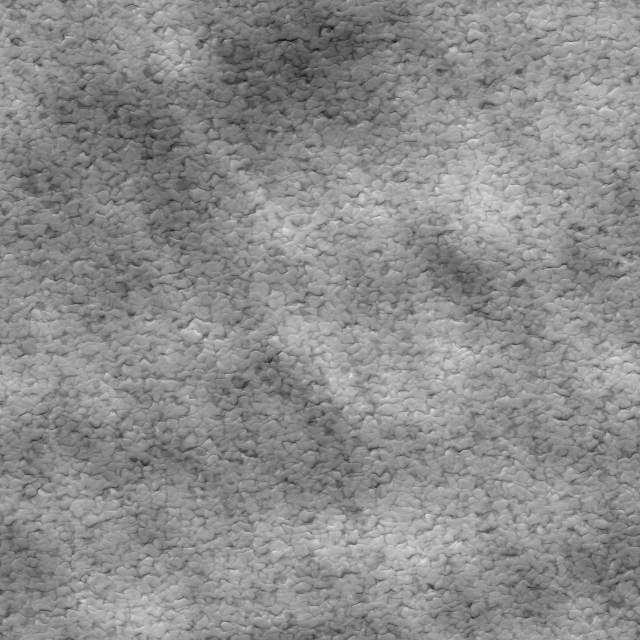
A Shadertoy shader for this texture:

```glsl
#define BASE_TONE 0.578
#define CLOUD_CONTRAST 0.225
#define RELIEF_CONTRAST 0.23
#define PIT_DEPTH 0.10
#define EDGE_SHARPNESS 10.0
#define WARP 1.0
#define FLAT_REPEATS vec2(2.0, 4.0)
#define SLANT_REPEATS vec2(3.0, 4.0)
#define CHIP_REPEATS vec2(60.0, 78.0)
#define FINE_REPEATS vec2(88.0, 108.0)
#define LIGHT_DIR vec2(-0.25, 1.0)

float hash(vec2 p) {
    return fract(sin(dot(p, vec2(127.1, 311.7))) * 43758.5453);
}

// Gradient noise that wraps after a whole number of cells
float cornerSlope(vec2 cell, vec2 offset, vec2 period, float seed) {
    float angle = 6.28318 * hash(mod(cell, period) + seed);
    return dot(vec2(cos(angle), sin(angle)), offset);
}

float noise(vec2 uv, vec2 period, float seed) {
    vec2 p = uv * period;
    vec2 cell = floor(p);
    vec2 f = p - cell;
    vec2 s = f * f * f * (f * (f * 6.0 - 15.0) + 10.0);
    vec2 e = vec2(1.0, 0.0);
    float low = mix(cornerSlope(cell, f, period, seed),
                    cornerSlope(cell + e.xy, f - e.xy, period, seed), s.x);
    float high = mix(cornerSlope(cell + e.yx, f - e.yx, period, seed),
                     cornerSlope(cell + e.xx, f - e.xx, period, seed), s.x);
    return mix(low, high, s.y);
}

float clouds(vec2 uv, vec2 period, float seed) {
    float sum = 0.0;
    float amplitude = 1.0;
    for (int octave = 0; octave < 5; octave++) {
        sum += amplitude * noise(uv, period, seed + float(octave) * 7.3);
        period *= 2.0;
        amplitude *= 0.53;
    }
    return sum;
}

// Ragged chips lit from above: x is the slope shading, y the crevice depth
vec2 chips(vec2 uv, vec2 period, float seed) {
    vec2 p = uv * period;
    vec2 warpPeriod = floor(period * 0.8);
    p += WARP * vec2(noise(uv, warpPeriod, seed + 3.1),
                     noise(uv, warpPeriod, seed + 8.7));
    vec2 cell = floor(p);
    float weightSum = 0.0;
    float shadeSum = 0.0;
    for (int y = -1; y <= 1; y++) {
        for (int x = -1; x <= 1; x++) {
            vec2 neighbor = cell + vec2(x, y);
            vec2 id = mod(neighbor, period) + seed;
            vec2 center = neighbor + vec2(hash(id), hash(id + 41.3));
            float variety = hash(id + 17.9);
            vec2 offset = p - center;
            float weight = exp(-EDGE_SHARPNESS * (dot(offset, offset) + 0.3 * variety));
            float tilt = 0.3 * (hash(id + 29.7) - 0.5);
            shadeSum += weight * (dot(offset, LIGHT_DIR) + tilt);
            weightSum += weight;
        }
    }
    float total = max(weightSum, 1e-9);
    return vec2(shadeSum / total, -log(total) / EDGE_SHARPNESS);
}

void mainImage(out vec4 fragColor, in vec2 fragCoord) {
    vec2 uv = fragCoord / iResolution.xy;

    // Broad patches: some lie flat, some slant down to the right
    vec2 slanted = vec2(uv.x, uv.y + uv.x);
    float cloud = clouds(uv, FLAT_REPEATS, 5.0)
                + 0.85 * clouds(slanted, SLANT_REPEATS, 61.0);

    // Two overlapping chip layers break up each other's outlines
    vec2 coarse = chips(uv, CHIP_REPEATS, 2.0);
    vec2 fine = chips(uv, FINE_REPEATS, 90.0);
    float slope = 0.55 * coarse.x + 0.6 * fine.x;
    float relief = clamp(slope * (0.6 + 1.4 * slope * slope), -0.7, 0.7);
    float roughness = 1.0 + 0.7 * noise(uv, vec2(20.0, 26.0), 33.0);

    // Small dark pits where crevices of both layers meet
    float pits = smoothstep(0.28, 0.55, 0.5 * (coarse.y + fine.y));

    float tone = BASE_TONE + CLOUD_CONTRAST * cloud
               + RELIEF_CONTRAST * roughness * relief - PIT_DEPTH * pits;
    fragColor = vec4(vec3(clamp(tone, 0.0, 1.0)), 1.0);
}
```
